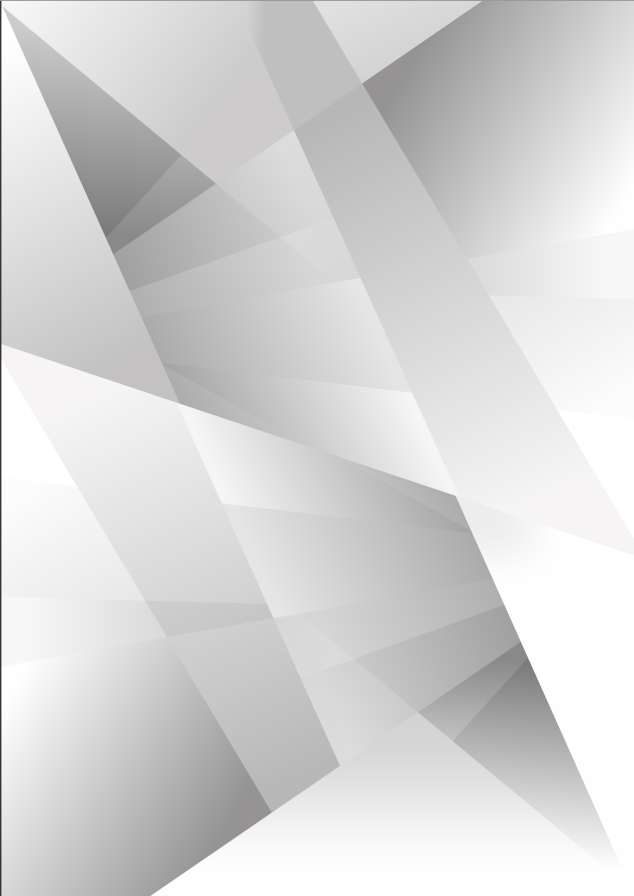
This background is drawn by a WebGL 1 fragment shader. Its source:

```glsl
precision highp float;
// Overlapping translucent grey facets, point-symmetric about the canvas centre.
uniform vec2 u_resolution;

const vec2 SIZE = vec2(5.44, 7.68); // design units, y pointing down

// Smooth coverage of the side below (or left of) the line a -> b.
float below(vec2 p, vec2 a, vec2 b) {
  vec2 d = normalize(b - a);
  float w = 0.7 * SIZE.x / u_resolution.x;
  return smoothstep(-w, w, dot(p - a, vec2(-d.y, d.x)));
}

// Linear gradient from 0 at a to 1 at b.
float ramp(vec2 p, vec2 a, vec2 b) {
  vec2 d = b - a;
  return clamp(dot(p - a, d) / dot(d, d), 0.0, 1.0);
}

// Tones of one half; low is 0 for the upper half, 1 for the turned lower half.
float facets(vec2 q, float low) {
  float leftOfSpine = below(q, vec2(0.04, 0.1), vec2(1.54, 3.45));
  float rightOfBand = 1.0 - below(q, vec2(2.68, 0.0), vec2(5.0, 3.88));
  float inBand = 1.0 - below(q, vec2(2.2, 0.4), vec2(3.94, 4.26));
  float underRoof = below(q, vec2(0.97, 2.18), vec2(4.15, 0.0));
  float underRay = below(q, vec2(0.1, 0.12), vec2(1.8, 1.53));
  float underBeam = below(q, vec2(1.2, 2.72), vec2(4.0, 2.22));
  float underSill = below(q, vec2(1.38, 3.11), vec2(3.4, 3.35));
  float underStrip = below(q, vec2(3.04, 2.5), vec2(5.24, 2.56));
  float strip = underBeam * (1.0 - underStrip);

  // Fan of wedges spreading from the spine
  float reach = max(0.0, dot(q - vec2(0.04, 0.1), normalize(vec2(3.35, -1.5))));
  float fan = mix(0.63, 0.83, min(reach / 1.7, 1.0));
  fan = mix(fan, mix(0.69, 0.84, min(reach / 1.5, 1.0)),
            below(q, vec2(1.1, 2.5), vec2(2.8, 1.89)));
  fan = mix(fan, mix(0.67, 0.9, min(reach / 1.8, 1.0)), underBeam);
  float foot = mix(0.64, 0.96, min(reach / 1.8, 1.0));
  foot += 0.04 * below(q, vec2(1.4, 3.13), vec2(2.6, 3.8)) * (1.0 - ramp(q, vec2(1.4, 3.1), vec2(2.7, 3.8)));
  fan = mix(fan, foot, underSill);
  fan += 0.035 * (1.0 - underRay) * (1.0 - ramp(q, vec2(2.0, 1.7), vec2(3.1, 2.6)));

  // Ceiling above the roof line, with the dark shard beside the spine
  float haze = mix(1.0, 0.83, smoothstep(0.1, 1.5, q.y));
  float ceiling = mix(mix(0.97, 0.8, ramp(q, vec2(0.1, 0.0), vec2(1.6, 1.2))), haze, low);
  float shard = mix(0.48, mix(0.8, 1.0, low), ramp(q, vec2(0.9, 2.0), vec2(1.05, 0.3)));
  shard += 0.06 * below(q, vec2(0.92, 2.03), vec2(1.4, 1.5));
  ceiling = mix(ceiling, shard, underRay);
  float tone = mix(ceiling, fan, underRoof);

  // Long slanted band, with a soft upper corner
  float band = mix(0.72, 0.96, ramp(q, vec2(2.9, 1.0), vec2(4.5, 4.3)));
  band -= 0.035 * low * strip;
  band = mix(mix(0.75, haze, low), band, underRoof);
  tone = mix(tone, band, inBand * smoothstep(2.1, 2.3, q.x));

  // Outer side: grey sheet fading outward, then paler strips
  float sheet = mix(0.58, 1.0, ramp(q, vec2(3.6, 0.4), vec2(5.5, 1.5)));
  sheet = mix(sheet, mix(0.85, 0.97, ramp(q, vec2(4.0, 2.4), vec2(5.2, 2.4))), underBeam);
  sheet = mix(sheet, mix(0.91, 0.99, ramp(q, vec2(4.2, 2.6), vec2(4.9, 3.7))), underStrip);
  sheet += 0.02 * underSill;
  float canopy = mix(mix(0.88, 0.82, ramp(q, vec2(3.0, 0.0), vec2(3.3, 0.7))), haze, low);
  tone = mix(tone, mix(canopy, sheet, underRoof), rightOfBand);

  // Triangle outside the spine
  float upperSide = mix(1.0, 0.76, ramp(q, vec2(0.0, 0.4), vec2(1.4, 2.9)));
  float lowerSide = mix(1.0, 0.93, smoothstep(0.5, 1.25, q.x) * smoothstep(2.6, 3.2, q.y));
  return mix(tone, mix(upperSide, lowerSide, low), leftOfSpine);
}

void main() {
  vec2 uv = gl_FragCoord.xy / u_resolution;
  vec2 p = vec2(uv.x, 1.0 - uv.y) * SIZE;

  // The two halves meet along a gentle diagonal through the centre
  float lower = below(p, vec2(0.0, 2.945), vec2(3.94, 4.26));
  float tone = mix(facets(p, 0.0), facets(SIZE - p, 1.0), lower);

  // Thin dark rules on the left and top borders
  tone = mix(tone, 0.2, 1.0 - smoothstep(0.006, 0.018, p.x));
  tone = mix(tone, 0.6, 1.0 - smoothstep(0.003, 0.012, p.y));
  vec3 color = min(vec3(tone) + vec3(0.003, -0.002, 0.0), 1.0);
  gl_FragColor = vec4(color, 1.0);
}
```
